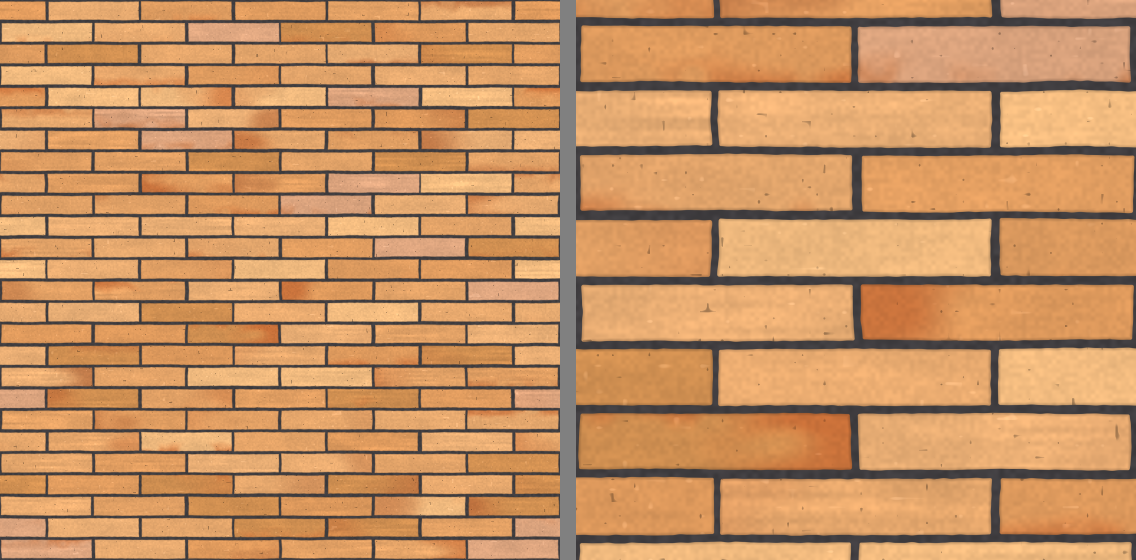
Left, the full canvas; right, a detail of the centre.
Write a Shadertoy shader that draws this texture.

```glsl
// Tileable wall of long orange clay bricks in running bond with thin dark joints.

const vec2 GRID = vec2(6.0, 26.0); // bricks across, courses up

float hash(vec2 p) {
    vec3 q = fract(vec3(p.xyx) * 0.1031);
    q += dot(q, q.yzx + 33.33);
    return fract((q.x + q.y) * q.z);
}

// Value noise that wraps over the unit square
float noise(vec2 uv, vec2 cells) {
    vec2 p = uv * cells, i = floor(p), f = fract(p);
    f = f * f * (3.0 - 2.0 * f);
    vec2 a = mod(i, cells), b = mod(i + 1.0, cells);
    return mix(mix(hash(a), hash(vec2(b.x, a.y)), f.x),
               mix(hash(vec2(a.x, b.y)), hash(b), f.x), f.y);
}

float roundedBox(vec2 p, vec2 halfSize, float radius) {
    vec2 d = abs(p) - halfSize + radius;
    return length(max(d, 0.0)) + min(max(d.x, d.y), 0.0) - radius;
}

// Base clay colour of one brick, with occasional pink, brown and pale ones
vec3 clayColour(vec2 id) {
    vec3 clay = mix(vec3(0.87, 0.60, 0.36), vec3(0.92, 0.69, 0.465), hash(id + 11.0));
    float kind = hash(id + 47.0);
    if (kind < 0.07) clay = vec3(0.87, 0.65, 0.50);
    else if (kind < 0.20) clay = vec3(0.82, 0.565, 0.32);
    else if (kind > 0.86) clay = vec3(0.95, 0.735, 0.50);
    return clay;
}

void mainImage(out vec4 fragColor, in vec2 fragCoord) {
    vec2 uv = fragCoord / iResolution.xy;
    float pixel = 1.0 / min(iResolution.x, iResolution.y);

    // Slightly uneven courses, every other one shifted by half a brick
    vec2 wobble = vec2(noise(uv, vec2(30.0, 52.0)), noise(uv + 0.37, vec2(24.0, 26.0))) - 0.5;
    vec2 g = (uv + 0.0014 * wobble) * GRID;
    g.x += 0.5 * mod(floor(g.y), 2.0);
    vec2 id = mod(floor(g), GRID), f = fract(g);

    // Brick outline with small variations of place and size
    vec2 jitter = vec2(hash(id + 3.0), hash(id + 71.0)) - 0.5;
    vec2 halfSize = 0.5 / GRID - vec2(0.0021, 0.0022) - 0.0006 * hash(id + 5.0);
    float d = roundedBox((f - 0.5) / GRID - jitter * vec2(0.0022, 0.0009), halfSize, 0.0012);
    d += 0.0006 * (noise(uv, vec2(210.0)) - 0.5);

    // Each brick takes its own part of the wrapping noise
    vec2 own = uv + vec2(hash(id + 19.0), hash(id + 23.0));
    float cloud = noise(own, vec2(22.0, 45.0));
    float blotch = noise(own, vec2(60.0, 70.0));
    float streak = noise(own, vec2(14.0, 260.0)) - 0.5;
    vec3 brick = clayColour(id);
    brick *= 1.0 + 0.07 * (cloud - 0.5) + 0.04 * (blotch - 0.5);

    // Horizontal drag marks, strong on some bricks only
    float dragged = smoothstep(0.45, 0.95, hash(id + 29.0));
    brick *= 1.0 + (0.03 + 0.16 * dragged * cloud) * streak;

    // Kiln burns creeping in from one end or from a long edge
    vec3 burnt = mix(vec3(0.80, 0.43, 0.21), vec3(0.66, 0.41, 0.25), hash(id + 37.0) * 0.7);
    float fromEnd = hash(id + 41.0) < 0.5 ? f.x : 1.0 - f.x;
    float fromEdge = hash(id + 43.0) < 0.65 ? f.y : 1.0 - f.y;
    float endBurn = smoothstep(0.55, 0.0, fromEnd + 0.4 * (cloud - 0.5));
    float edgeBurn = smoothstep(0.65, 0.05, fromEdge + 0.4 * (blotch - 0.5))
                   * smoothstep(0.35, 0.75, 0.6 * cloud + 0.4 * blotch);
    endBurn *= smoothstep(0.68, 1.0, hash(id + 53.0));
    edgeBurn *= smoothstep(0.70, 0.95, hash(id + 59.0));
    brick = mix(brick, burnt, clamp(0.85 * endBurn + 0.8 * edgeBurn, 0.0, 0.9));

    // Sandy grain, dark pits and pale scuffs
    float grain = noise(uv, vec2(390.0)) - 0.5;
    brick *= 1.0 + 0.075 * grain;
    brick *= 1.0 - 0.30 * smoothstep(0.93, 1.0, noise(uv + 0.21, vec2(230.0)));
    brick += 0.07 * smoothstep(0.90, 1.0, noise(uv + 0.63, vec2(130.0, 190.0)));

    // Worn, slightly darker rim
    brick *= 1.0 - 0.16 * smoothstep(-0.0022, 0.0, d);

    vec3 mortar = vec3(0.25, 0.24, 0.25) * (0.9 + 0.2 * noise(uv, vec2(300.0)));
    vec3 colour = mix(brick, mortar, smoothstep(-0.7 * pixel, 0.7 * pixel, d));
    fragColor = vec4(colour, 1.0);
}
```
